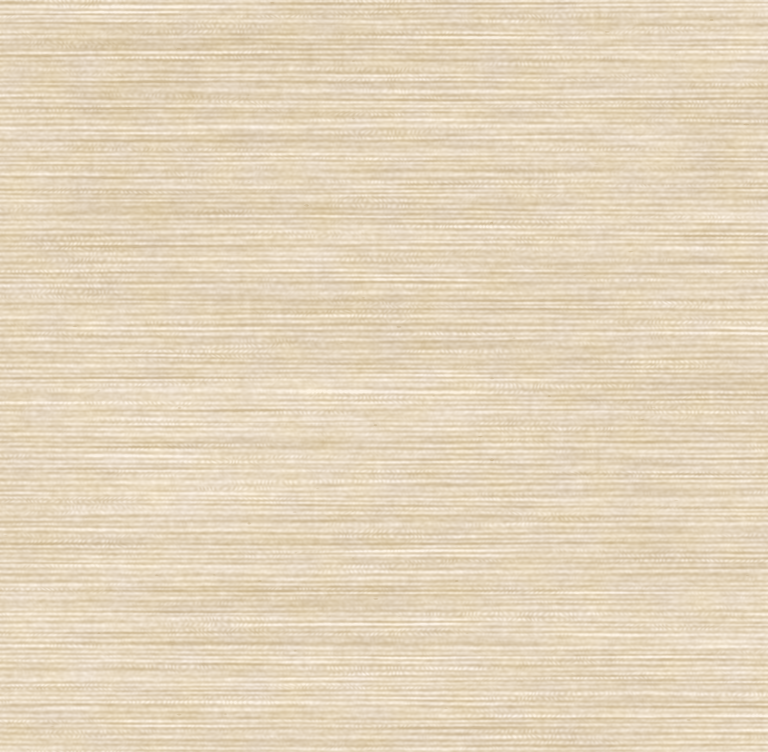
A Shadertoy shader for this texture:

```glsl
const float TAU = 6.2831853;

vec2 gradientAt(vec2 cell) {
    vec3 p = fract(cell.xyx * vec3(0.1031, 0.1030, 0.0973));
    p += dot(p, p.yzx + 33.33);
    float angle = TAU * fract((p.x + p.y) * p.z);
    return vec2(cos(angle), sin(angle));
}

float gradientNoise(vec2 p) {
    vec2 i = floor(p), f = fract(p);
    vec2 u = f * f * f * (f * (f * 6.0 - 15.0) + 10.0);
    vec2 e = vec2(0.0, 1.0);
    float bottom = mix(dot(gradientAt(i), f),
                       dot(gradientAt(i + e.yx), f - e.yx), u.x);
    float top = mix(dot(gradientAt(i + e.xy), f - e.xy),
                    dot(gradientAt(i + e.yy), f - e.yy), u.x);
    return mix(bottom, top, u.y);
}

void mainImage(out vec4 fragColor, in vec2 fragCoord) {
    vec2 uv = fragCoord / iResolution.y;

    // Horizontal threads of slightly uneven width, one per unit of row
    float row = uv.y * 142.0
              + 0.8 * gradientNoise(vec2(uv.x * 0.9, uv.y * 38.0))
              + 0.15 * gradientNoise(vec2(uv.x * 9.0, uv.y * 60.0) + 17.0);
    float ridge = cos(TAU * row);
    float relief = 1.0 + 0.9 * gradientNoise(vec2(uv.x * 4.0, row * 0.23) + 5.0);
    float tone = 0.46 + 0.27 * ridge * relief;

    // Long and short fibre streaks over broad bands
    tone += 0.50 * gradientNoise(vec2(uv.x * 1.3, row * 0.87) + 31.0);
    tone += 0.32 * gradientNoise(vec2(uv.x * 11.0, row * 0.93) + 57.0);
    tone += 0.24 * gradientNoise(vec2(uv.x * 1.4, row * 0.14) + 83.0);
    tone += 0.16 * gradientNoise(uv * vec2(3.0, 4.0) + 11.0);

    // Uneven staggered beads where the fine warp crosses the threads
    float warp = uv.x * 150.0 + 1.4 * gradientNoise(vec2(uv.x * 40.0, row * 0.5));
    float beadPatch = smoothstep(0.0, 0.45, gradientNoise(vec2(uv.x * 5.0, row * 0.6) + 41.0));
    tone += (0.05 + 0.16 * beadPatch) * cos(TAU * warp) * cos(0.5 * TAU * row);

    // Thin pale slubs, each with a shaded gap beside it
    float slub = gradientNoise(vec2(uv.x * 2.6, row * 0.52) + 97.0);
    tone += 0.42 * smoothstep(0.22, 0.5, slub) * (0.4 + 0.6 * ridge);
    tone -= 0.30 * smoothstep(0.25, 0.55, -slub) * (0.5 - 0.5 * ridge);

    // Fibre grain and rare dark flecks
    tone += 0.34 * gradientNoise(uv * vec2(120.0, 230.0) + 7.0);
    tone += 0.22 * gradientNoise(uv * vec2(45.0, 120.0) + 19.0);
    float fleck = smoothstep(0.54, 0.68, gradientNoise(uv * vec2(65.0, 130.0) + 71.0));
    tone -= 0.5 * fleck;

    vec3 shadowStraw = vec3(0.838, 0.764, 0.641);
    vec3 paleStraw = vec3(0.962, 0.914, 0.842);
    vec3 color = mix(shadowStraw, paleStraw, clamp(tone, -0.25, 1.25));

    // Slight drift between golden and greyer fibres
    float warmth = gradientNoise(vec2(uv.x * 22.0, uv.y * 30.0) + 23.0);
    color += warmth * vec3(0.006, 0.0, -0.032);
    fragColor = vec4(color, 1.0);
}
```
